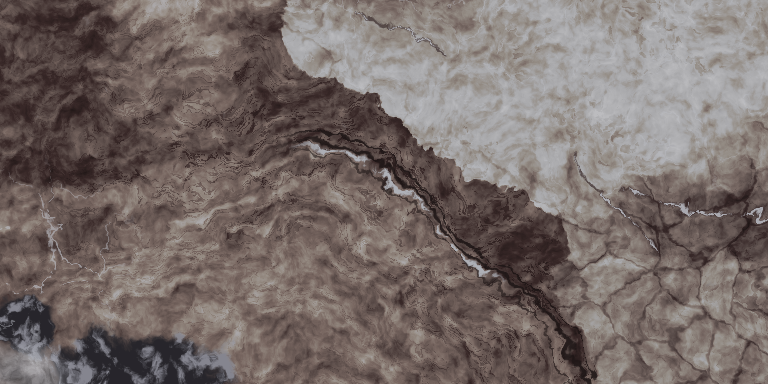
Reproduce this texture procedurally as a Shadertoy shader.

```glsl
const vec3 DARK  = vec3(0.22, 0.16, 0.16);
const vec3 UMBER = vec3(0.35, 0.30, 0.29);
const vec3 TAUPE = vec3(0.47, 0.41, 0.39);
const vec3 SAND  = vec3(0.58, 0.55, 0.52);
const vec3 PALE  = vec3(0.66, 0.66, 0.67);
const vec3 FROST = vec3(0.74, 0.75, 0.78);
const vec3 SLATE = vec3(0.22, 0.21, 0.24);

float hash(vec2 p) { return fract(sin(dot(p, vec2(127.1, 311.7))) * 43758.5453); }

float noise(vec2 p) {
    vec2 i = floor(p), f = fract(p);
    f = f * f * (3.0 - 2.0 * f);
    return mix(mix(hash(i), hash(i + vec2(1, 0)), f.x),
               mix(hash(i + vec2(0, 1)), hash(i + vec2(1, 1)), f.x), f.y);
}

// Layered noise, centred on zero
float fbm(vec2 p) {
    float sum = 0.0, amp = 0.47;
    for (int i = 0; i < 6; i++) {
        sum += amp * (noise(p) - 0.5);
        p = mat2(1.6, 1.2, -1.2, 1.6) * p + 7.3;
        amp *= 0.56;
    }
    return sum;
}

// x: gap between the two nearest centres, zero on cell borders; y: cell id
vec2 cells(vec2 p) {
    vec2 i = floor(p), near = vec2(9.0);
    float id = 0.0;
    for (int k = 0; k < 9; k++) {
        vec2 c = i + vec2(k % 3 - 1, k / 3 - 1);
        float d = length(c + vec2(hash(c), hash(c + 41.0)) - p);
        if (d < near.x) id = hash(c + 9.0);
        near = d < near.x ? vec2(d, near.x) : vec2(near.x, min(near.y, d));
    }
    return vec2(near.y - near.x, id);
}

float line(float d, float width) { return 1.0 - smoothstep(width * 0.3, width, abs(d)); }

float segment(vec2 p, vec2 a, vec2 b) {
    vec2 v = b - a;
    return length(p - a - v * clamp(dot(p - a, v) / dot(v, v), 0.0, 1.0));
}

float blob(vec2 p, vec2 centre, vec2 radius) {
    return 1.0 - smoothstep(0.4, 1.2, length((p - centre) / radius));
}

// Height of the main fold and horizontal place of the pale rock's border
float foldY(float x) {
    float t = x - 1.03;
    return 0.61 - 0.6 * (t + sqrt(t * t + 0.01)) - 0.1 * (1.0 - smoothstep(0.1, 0.7, x));
}
float borderX(float y) {
    return 1.56 - 0.12 * smoothstep(0.0, 0.25, y) - 0.72 * smoothstep(0.35, 0.95, y);
}

vec3 stoneRamp(float t) {
    vec3 c = mix(DARK, UMBER, clamp(t, 0.0, 1.0));
    c = mix(c, TAUPE, clamp(t - 1.0, 0.0, 1.0));
    c = mix(c, SAND, clamp(t - 2.0, 0.0, 1.0));
    c = mix(c, PALE, clamp(t - 3.0, 0.0, 1.0));
    return c * (1.0 + 0.3 * clamp(t, -1.5, 0.0) + 0.08 * clamp(t - 4.0, 0.0, 1.5));
}

void mainImage(out vec4 fragColor, in vec2 fragCoord) {
    vec2 p = fragCoord / iResolution.xy * vec2(2.0, 1.0);
    vec2 warp = vec2(fbm(p * 5.0), fbm(p * 5.0 + 31.0));
    float fine = fbm(p * 30.0 + 4.0 * warp);
    float grain = noise(p * 125.0) + noise(p * 80.0 + 9.0) - 1.0;
    vec2 q = p + 0.16 * warp + 0.015 * fine;
    float blotch = fbm(q * 5.0 + 3.0);
    float relief = fbm(q * 20.0) - fbm(q * 20.0 + vec2(-0.2, 0.3));

    // Layered brown rock that follows the fold
    float slope = (foldY(q.x + 0.01) - foldY(q.x - 0.01)) / 0.02;
    float fold = (q.y - foldY(q.x)) / sqrt(1.0 + slope * slope);
    float strata = fbm(vec2(q.x * 4.0, fold * 32.0 + 5.0 * blotch));
    float layered = exp(-3.0 * abs(fold)) * smoothstep(0.0, 0.5, p.x);
    float lower = 1.7 + 1.1 * blob(q, vec2(0.52, 0.2), vec2(0.5, 0.2));
    lower += 2.0 * blotch + (1.5 + 2.6 * layered) * strata;
    float upper = 0.75 + 2.0 * blotch + 2.2 * strata;
    upper += 1.1 * blob(q, vec2(0.45, 0.84), vec2(0.17, 0.2));
    upper += 1.9 * blob(q, vec2(0.45, 1.0), vec2(0.25, 0.06));
    upper -= 0.4 * blob(q, vec2(1.33, 0.37), vec2(0.16, 0.2));
    float brown = mix(lower, upper, smoothstep(-0.025, 0.03, fold));
    float seams = line(strata, 0.03) + line(strata - 0.12, 0.02) + line(strata + 0.13, 0.02);
    brown -= 1.2 * seams * (0.25 + layered) * smoothstep(-0.08, 0.1, fine);

    // Pale rock, broken into pebbles along its border and towards the bottom
    float edge = q.x - borderX(q.y) + 0.03 * fine;
    float broken = 1.0 - smoothstep(0.38, 0.62, p.y + 0.8 * blotch);
    float pebbly = max(broken, 0.7 * line(edge - 0.03, 0.12));
    vec2 stone = cells(q * 9.0), pebble = cells(q * 19.0 + 5.0);
    float gap = min(stone.x, pebble.x + 0.07);
    float pale = 3.35 + 3.0 * blotch - 0.45 * broken;
    pale -= 1.3 * blob(q, vec2(1.82, 0.42), vec2(0.34, 0.13));
    pale += 0.5 * blob(p, vec2(1.75, 0.8), vec2(0.5, 0.2));
    pale += pebbly * (0.9 * stone.y + 0.5 * pebble.y - 0.7);
    pale -= 1.4 * (1.0 - smoothstep(0.02, 0.11, gap)) * (pebbly * 0.85 + 0.05);
    pale -= 1.2 * smoothstep(0.06, 0.14, fine) * smoothstep(-0.1, 0.1, warp.x);

    float side = smoothstep(-0.006, 0.006, edge);
    float tone = mix(brown, pale, side) + 3.4 * relief + 2.4 * fine + 0.4 * grain;
    vec3 col = stoneRamp(tone) * mix(vec3(1.01, 0.99, 0.98), vec3(1), side);

    // Blue slate pockets in the lower left corner
    float pocket = max(blob(q, vec2(0.34, 0.03), vec2(0.27, 0.12)),
                       blob(q, vec2(0.05, 0.15), vec2(0.11, 0.1)));
    float sheen = smoothstep(-0.25, 0.3, blotch + 1.5 * fine + 1.5 * relief);
    vec3 slate = mix(SLATE * 0.7, vec3(0.52, 0.52, 0.56), sheen);
    col = mix(col, slate, smoothstep(0.25, 0.6, pocket + fine));
    col = mix(col, FROST * (0.8 + fine), 0.7 * blob(q, vec2(0.04, 0.03), vec2(0.12, 0.08)));

    // Thin frosty webs, then the bright seam along the fold
    float haze = max(blob(p, vec2(0.1, 0.32), vec2(0.28, 0.26)), 0.6 * side * (1.0 - broken));
    float web = line(cells(q * 7.0 + 2.0 * warp).x, 0.06) * haze;
    col = mix(col, FROST, 0.6 * web * smoothstep(-0.02, 0.1, fine + warp.y));
    float reach = smoothstep(0.72, 0.85, p.x) * (1.0 - smoothstep(1.27, 1.34, p.x));
    float seam = line(fold + 0.011 + 0.02 * fine, 0.009) * reach;
    col = mix(col, FROST * 0.92, seam * smoothstep(-0.15, 0.0, fine + 0.3 * relief));
    float shade = line(fold - 0.004, 0.007) + line(fold - 0.03 + 0.05 * strata, 0.005);
    shade += 0.7 * line(fold + 0.024 + 0.04 * strata, 0.004);
    col = mix(col, DARK * 0.5, min(shade, 1.0) * 0.85 * smoothstep(0.65, 0.85, p.x) * (1.0 - side));

    // Open cracks: dark edge beside a frosty core
    vec2 r = p + 0.12 * warp + 0.05 * vec2(fine, relief);
    float crack = min(segment(r, vec2(1.51, 0.57), vec2(1.69, 0.35)),
                      segment(r, vec2(1.62, 0.51), vec2(2.05, 0.43)));
    crack = min(crack, segment(r, vec2(0.94, 0.98), vec2(1.13, 0.87)) + 0.001);
    col = mix(col, DARK, 0.7 * line(crack, 0.008));
    col = mix(col, FROST, 0.85 * line(crack, 0.0045) * smoothstep(-0.12, 0.0, fine));

    fragColor = vec4(clamp(col, 0.0, 1.0), 1.0);
}
```
